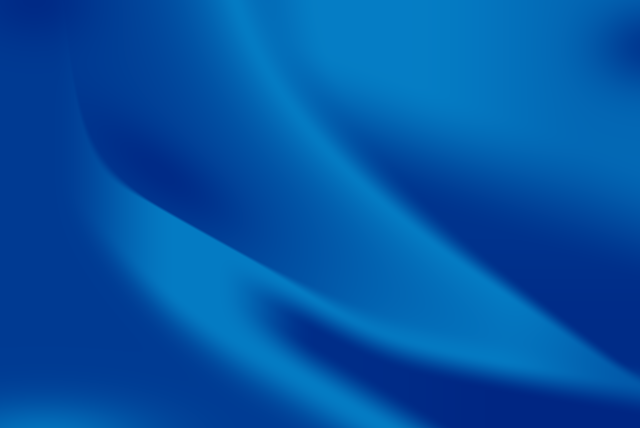
Reproduce this background procedurally as a WebGL 1 fragment shader.

```glsl
precision highp float;
// Soft blue silk: diagonal folds with bright ridges and deep shaded pockets.

uniform vec2 u_resolution;

float glow(vec2 p, vec2 center, vec2 radius) {
  vec2 q = (p - center) / radius;
  return exp(-dot(q, q));
}

// Signed distance to the long right ridge, positive on its right side
float rightRidge(vec2 p) {
  float bend = max(p.y - 0.35, 0.0);
  float ridgeX = 1.633 - 1.45 * p.y + 0.87 * bend * bend;
  float slope = -1.45 + 1.74 * bend;
  return (p.x - ridgeX) / sqrt(1.0 + slope * slope);
}

// Height of the crisp upper edge of the lower fold
float foldEdge(float x) {
  float steep = 0.722 - 0.565 * x;
  float shallow = 0.36 - 0.165 * x;
  float gap = steep - shallow;
  float joined = 0.5 * (steep + shallow + sqrt(gap * gap + 0.0025));
  return joined + 0.058 * exp(-27.0 * (x - 0.215));
}

// Signed distance to the lower ridge, positive above it
float lowerRidge(vec2 p) {
  float bend = max(0.6 - p.x, 0.0);
  return (p.y - (0.533 - 0.59 * p.x + 0.7 * bend * bend)) * 0.83;
}

// Middle panel, brightening toward the right ridge
float middlePanel(vec2 p, float d, float light) {
  float low = max(0.6 - p.y, 0.0);
  float reach = 0.125 + 2.0 * low * low;
  float v = mix(0.23, light, exp((0.015 - sqrt(d * d + 0.000225)) / reach));
  vec2 sheared = vec2(p.x, p.y + 0.6 * p.x);
  return v - 0.2 * glow(sheared, vec2(0.39, 0.825), vec2(0.18, 0.09));
}

// Upper right sheet with its shaded hollow
float rightSheet(vec2 p) {
  float light = 0.95 - 0.22 * smoothstep(0.95, 1.4, p.x);
  light -= 0.5 * glow(p, vec2(1.52, 0.89), vec2(0.13, 0.1));
  float hollowTop = 0.707 - 0.35 * (p.x - 0.86);
  float shade = 0.19 - 0.08 * smoothstep(0.5, 0.25, p.y);
  return mix(shade, light, smoothstep(-0.15, 0.14, p.y - hollowTop));
}

// Lower fold: soft outer falloff, bright rim and dark inner pocket
float lowerFold(vec2 p, float edge, float light) {
  float e = lowerRidge(p);
  float outside = min(e, 0.0) / 0.065;
  float rim = exp(-outside * outside) * smoothstep(0.12, 0.42, p.x);
  float pocket = smoothstep(0.0, 0.08, e)
               * smoothstep(0.01, 0.09, edge - p.y)
               * smoothstep(0.5, 0.74, p.x);
  float v = mix(0.26, light, rim);
  return mix(v, 0.12 - 0.07 * smoothstep(0.8, 1.2, p.x), pocket);
}

void main() {
  vec2 p = gl_FragCoord.xy / u_resolution.y;
  float d = rightRidge(p);
  float edge = foldEdge(p.x);
  float light = 0.93 - 0.35 * smoothstep(1.15, 1.5, p.x);

  // Upper cloth, split by the right ridge
  float v = middlePanel(p, d, light);
  float nearEdge = exp(-max(p.y - edge, 0.0) / 0.06);
  v += (light - v) * 0.6 * nearEdge * smoothstep(0.7, 1.0, p.x);
  float ridgeWidth = 0.025 + 0.16 * p.y * p.y;
  v = mix(v, rightSheet(p), smoothstep(-0.1 * ridgeWidth, ridgeWidth, d));

  // Lower fold laid over it, crisp in the middle and soft at both ends
  float blur = 0.005 + 0.03 * smoothstep(0.55, 0.95, p.x)
             + 0.02 * smoothstep(0.36, 0.2, p.x);
  v = mix(lowerFold(p, edge, light), v, smoothstep(-blur, blur, p.y - edge));

  // Corner light and shade
  v += 0.6 * glow(p, vec2(0.1, -0.025), vec2(0.25, 0.088));
  v -= 0.17 * glow(p, vec2(0.08, 1.0), vec2(0.14, 0.1));

  v = clamp(v, 0.0, 1.0);
  vec3 color = mix(vec3(0.0, 0.13, 0.5), vec3(0.0, 0.51, 0.785), v);
  color.r = 0.02 * v * v;
  gl_FragColor = vec4(color, 1.0);
}
```
